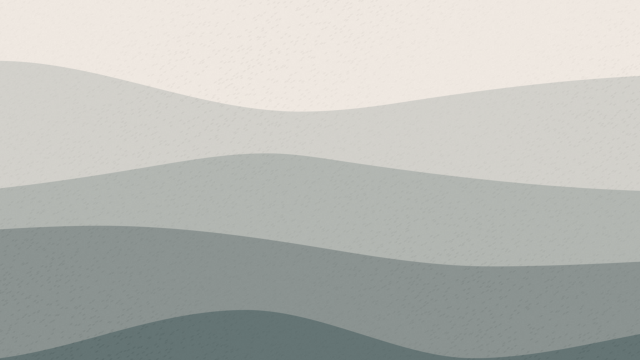
Write a Shadertoy shader that draws this background.

```glsl
// Layered misty hills in muted sage tones on softly flecked paper.

vec2 hash2(vec2 cell) {
    vec3 q = fract(cell.xyx * vec3(0.1031, 0.1030, 0.0973));
    q += dot(q, q.yzx + 33.33);
    return fract((q.xx + q.yz) * q.zy);
}

// Cubic Hermite ridge line; each knot holds position, height and slope.
float ridge(float x, vec3 knots[6]) {
    vec3 a = knots[0], b = knots[1];
    for (int i = 1; i < 5; i++) {
        if (x > knots[i].x && knots[i].x < 1.0) {
            a = knots[i];
            b = knots[i + 1];
        }
    }
    float span = b.x - a.x;
    float t = clamp((x - a.x) / span, 0.0, 1.0);
    float s = 1.0 - t;
    return mix(a.y, b.y, t * t * (3.0 - 2.0 * t))
         + span * t * s * (a.z * s - b.z * t);
}

// Sparse slanted flecks from jittered cells.
float paperFlecks(vec2 p) {
    vec2 cell = floor(p);
    float ink = 0.0;
    for (int j = -1; j <= 1; j++) {
        for (int i = -1; i <= 1; i++) {
            vec2 id = cell + vec2(i, j);
            vec2 seed = hash2(id);
            vec2 d = p - id - seed;
            d = vec2(0.83 * d.x + 0.56 * d.y, 0.83 * d.y - 0.56 * d.x);
            float present = step(0.5, hash2(id + 71.0).x);
            ink = max(ink, present * (1.0 - smoothstep(0.1, 0.6, length(d * vec2(1.0, 2.2)))));
        }
    }
    return ink;
}

void mainImage(out vec4 fragColor, in vec2 fragCoord) {
    vec2 uv = fragCoord / iResolution.xy;
    vec2 p = fragCoord / iResolution.y;
    float soft = 0.8 / iResolution.y;
    vec3 end = vec3(1.0, 0.789, 0.089);

    // Ridge heights, from the farthest hill to the nearest
    float far = ridge(uv.x, vec3[6](
        vec3(0.0, 0.831, -0.018), vec3(0.469, 0.690, 0.0),
        vec3(0.625, 0.715, 0.275), end, end, end));
    end = vec3(1.0, 0.470, -0.062);
    float middle = ridge(uv.x, vec3[6](
        vec3(0.0, 0.477, 0.196), vec3(0.234, 0.537, 0.299),
        vec3(0.417, 0.574, 0.0), vec3(0.521, 0.556, -0.27), end, end));
    end = vec3(1.0, 0.273, 0.089);
    float near = ridge(uv.x, vec3[6](
        vec3(0.0, 0.363, 0.107), vec3(0.156, 0.373, 0.0),
        vec3(0.521, 0.306, -0.295), vec3(0.768, 0.260, 0.0), end, end));
    float front = ridge(uv.x, vec3[6](
        vec3(0.0, 0.005, 0.231), vec3(0.195, 0.086, 0.471),
        vec3(0.384, 0.139, 0.0), vec3(0.573, 0.067, -0.551),
        vec3(0.740, 0.005, 0.0), vec3(1.0, 0.072, 0.338)));

    // Sky and overlapping hills
    vec3 color = vec3(0.933, 0.906, 0.878);
    color = mix(color, vec3(0.820, 0.814, 0.792), smoothstep(-soft, soft, far - uv.y));
    color = mix(color, vec3(0.694, 0.710, 0.692), smoothstep(-soft, soft, middle - uv.y));
    color = mix(color, vec3(0.541, 0.573, 0.565), smoothstep(-soft, soft, near - uv.y));
    color = mix(color, vec3(0.391, 0.453, 0.453), smoothstep(-soft, soft, front - uv.y));

    // Paper texture, stronger in broad drifting patches
    float patches = 0.5 + 0.5 * sin(5.0 * p.x + 2.0 * sin(3.0 * p.y)) * sin(4.0 * p.y + 1.3);
    color -= paperFlecks(p * 75.0) * mix(0.008, 0.028, patches);
    color += 0.008 * (hash2(floor(p * 288.0)).x - 0.5) + 0.003;

    fragColor = vec4(color, 1.0);
}
```
